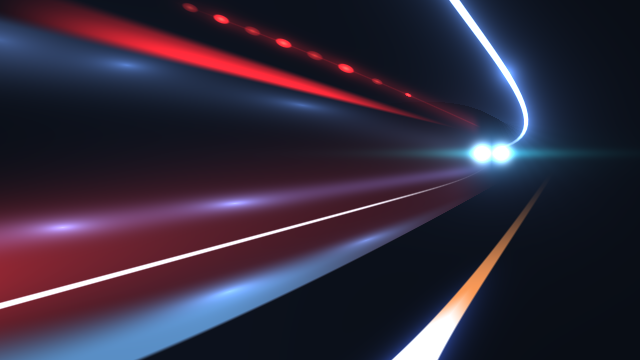
Write a Shadertoy shader that draws this background.

```glsl
// Night road light trails racing along a bend into a distant headlight flare.
// Each trail is a curve in canvas-height units (x to 1.78, y to 1), drawn as
// a tapered line, wedge or soft streak, and summed as light over a dark base.

const vec3 NIGHT      = vec3(0.035, 0.050, 0.080);
const vec3 FOG_BLUE   = vec3(0.18, 0.24, 0.36);
const vec3 ICE_BLUE   = vec3(0.40, 0.60, 1.00);
const vec3 BAND_BLUE  = vec3(0.32, 0.53, 0.72);
const vec3 VIOLET     = vec3(0.34, 0.36, 0.68);
const vec3 HOT_RED    = vec3(0.98, 0.10, 0.12);
const vec3 ROAD_RED   = vec3(0.52, 0.09, 0.10);
const vec3 AMBER      = vec3(0.95, 0.55, 0.25);
const vec3 TEAL       = vec3(0.10, 0.55, 0.55);
const vec2 FLARE      = vec2(1.366, 0.574);
const vec2 RED_APEX   = vec2(1.319, 0.630);
const int  LAMP_COUNT = 8;
const int  ARC_STEPS  = 28;

float gauss(float x) { return exp(-x * x); }

// Antialiased line of half width w at distance d
float line(float d, float w) {
    float aa = 1.0 / iResolution.y;
    return 1.0 - smoothstep(w - aa, w + aa, abs(d));
}

// Long soft highlight, sheared to follow its trail
float glint(vec2 p, vec2 centre, vec2 size, float slope) {
    vec2 q = p - centre;
    q.y -= slope * q.x;
    return exp(-length(q / size));
}

vec2 arcPoint(float t) {
    float s = 1.0 - t;
    return s * s * s * vec2(1.262, 1.0) + 3.0 * s * s * t * vec2(1.42, 0.78)
         + 3.0 * s * t * t * vec2(1.56, 0.62) + t * t * t * vec2(1.37, 0.585);
}

// Distance to the curved trail (x) and position along it (y)
vec2 arcDistance(vec2 p) {
    vec2 best = vec2(9.0, 0.0);
    vec2 a = arcPoint(-0.12);
    for (int i = 1; i <= ARC_STEPS; i++) {
        float t = mix(-0.12, 1.0, float(i) / float(ARC_STEPS));
        vec2 b = arcPoint(t), ab = b - a;
        float h = clamp(dot(p - a, ab) / dot(ab, ab), 0.0, 1.0);
        float d = length(p - a - ab * h);
        if (d < best.x) best = vec2(d, t - (1.0 - h) * 1.12 / float(ARC_STEPS));
        a = b;
    }
    return best;
}

// Upper left: blue haze, red wedge and a row of red lamps
vec3 upperTrails(vec2 p) {
    float toEnd = max(RED_APEX.x - p.x, 0.001);
    float leftSide = smoothstep(1.32, 1.20, p.x);
    float hazeY = 0.892 - 0.2 * p.x - 0.025 * p.x * p.x;
    vec3 c = FOG_BLUE * 0.75 * gauss((p.y - hazeY + 0.01) / (0.025 + 0.06 * toEnd))
           * exp(-1.1 * p.x) * leftSide;
    c += ICE_BLUE * 0.55 * glint(p, vec2(0.352, 0.819), vec2(0.07, 0.018), -0.10);
    c += ICE_BLUE * 0.50 * glint(p, vec2(0.838, 0.708), vec2(0.08, 0.014), -0.15);
    c += ICE_BLUE * 0.25 * glint(p, vec2(0.0, 0.889), vec2(0.09, 0.03), -0.15);

    float slope = (p.y - RED_APEX.y) / toEnd;
    float soft = 0.010 + 0.002 / toEnd;
    float wedge = smoothstep(0.228, 0.25 + soft, slope)
                * (1.0 - smoothstep(0.320 - soft, 0.328 + soft, slope));
    float along = smoothstep(-0.1, 0.60, p.x) * smoothstep(1.32, 0.80, p.x);
    float shade = mix(1.15, 0.50, smoothstep(0.26, 0.325, slope));
    c = mix(c, HOT_RED * shade * along, wedge * leftSide);

    float d = max(1.331 - p.x, 0.0);
    float lampY = 0.648 + d * (0.46 - 0.06 * d);
    float trail = smoothstep(0.45, 0.75, p.x) * smoothstep(1.34, 1.31, p.x);
    c += HOT_RED * trail * (0.16 * gauss((p.y - lampY) / 0.022)
                          + 0.15 * line(p.y - lampY, 0.0015));
    for (int i = 0; i < LAMP_COUNT; i++) {
        float x = 0.528 + 0.0866 * float(i), e = 1.331 - x;
        vec2 q = p - vec2(x, 0.648 + e * (0.46 - 0.06 * e));
        q.y += 0.3 * q.x;
        float size = mix(1.0, 0.4, smoothstep(0.96, 1.13, x));
        float power = mod(float(i), 2.0) > 0.5 ? 1.0 : 0.35;
        float r = length(q / (vec2(0.023, 0.012) * size));
        c += HOT_RED * power * (0.75 * smoothstep(1.1, 0.7, r) + 0.35 * exp(-r));
        c += vec3(0.5, 0.25, 0.15) * power * exp(-r * r * 5.0);
    }
    return c;
}

// Lower left: red road glow, violet streak, blue band and white line
vec3 lowerTrails(vec2 p) {
    float u = p.x - 0.394, toEnd = max(1.40 - p.x, 0.001);
    float edgeH = (p.y - 0.425 * u - 0.072 * u * u) / toEnd;
    float road = smoothstep(-0.004, 0.012, edgeH) * smoothstep(1.40, 1.25, p.x);
    float dy = p.y - 0.25 - 0.17 * p.x;
    vec3 c = ROAD_RED * exp(-0.95 * p.x) * gauss(dy / (dy > 0.0 ? 0.17 : 0.24)) * road;

    float violetDy = p.y - 0.343 - 0.14 * p.x;
    c += VIOLET * 0.36 * gauss(violetDy / (0.012 + 0.022 * toEnd)) * road;
    c += ICE_BLUE * 0.9 * glint(p, vec2(0.174, 0.368), vec2(0.065, 0.014), 0.08);
    c += ICE_BLUE * 0.9 * glint(p, vec2(0.653, 0.435), vec2(0.065, 0.011), 0.09);

    float band = road * (1.0 - smoothstep(0.06, 0.19, edgeH));
    c = mix(c, BAND_BLUE, band * smoothstep(1.38, 0.55, p.x) * 0.92);
    c += ICE_BLUE * 0.75 * road * glint(p, vec2(0.637, 0.19), vec2(0.10, 0.018), 0.30);
    c += ICE_BLUE * 0.60 * road * glint(p, vec2(1.019, 0.333), vec2(0.07, 0.012), 0.32);

    float lineY = 0.15 + 0.27 * p.x + 0.03 * exp(-max(FLARE.x - p.x, 0.0) / 0.05);
    float core = line(p.y - lineY, mix(0.0085, 0.0012, clamp(p.x / 1.3, 0.0, 1.0)));
    return mix(c, vec3(1.0, 0.96, 0.97), core * smoothstep(1.37, 1.0, p.x));
}

// Right: white arc above, amber beam below
vec3 rightTrails(vec2 p) {
    vec2 arc = arcDistance(p);
    float fade = smoothstep(1.0, 0.65, arc.y);
    vec3 c = ICE_BLUE * fade * (0.60 * exp(-arc.x / 0.022) + 0.27 * exp(-arc.x / 0.085));
    c += ICE_BLUE * 0.6 * exp(-length(p - vec2(1.412, 0.797)) / 0.025);
    c += vec3(0.9, 0.95, 1.0) * line(arc.x, mix(0.011, 0.002, clamp(arc.y, 0.0, 1.0))) * fade;

    float beamX = p.x - (1.152 + 0.80 * p.y - 0.13 * p.y * p.y);
    float halfW = 0.064 * exp(-p.y / 0.22);
    float outside = max(abs(beamX) - halfW, 0.0);
    c += vec3(0.20, 0.32, 0.75) * 0.6 * exp(-outside / 0.035) * smoothstep(0.32, 0.0, p.y);
    vec3 beam = mix(vec3(1.0), AMBER, smoothstep(0.10, 0.21, p.y + 0.8 * abs(beamX)));
    float strength = smoothstep(0.53, 0.17, p.y);
    return mix(c, beam, smoothstep(halfW + 0.004, halfW - 0.004, abs(beamX)) * strength);
}

vec3 flare(vec2 p) {
    vec2 q = p - FLARE;
    float r = length(q * vec2(0.8, 1.0));
    vec3 c = ICE_BLUE * (0.8 * exp(-r / 0.045) + 0.12 * exp(-r / 0.15));
    c += TEAL * exp(-abs(q.x) / 0.13) * (gauss(q.y / 0.014) + 0.35 * gauss(q.y / 0.06));
    float twin = length(vec2(abs(q.x) - 0.028, q.y));
    return c + vec3(0.9, 1.0, 1.0) * 1.3 * gauss(twin / 0.026);
}

void mainImage(out vec4 fragColor, in vec2 fragCoord) {
    vec2 p = fragCoord / iResolution.y;
    vec3 col = NIGHT + vec3(0.012, 0.018, 0.030) * gauss((p.x - 0.5) / 0.6);
    col += upperTrails(p) + lowerTrails(p) + rightTrails(p) + flare(p);
    fragColor = vec4(clamp(col, 0.0, 1.0), 1.0);
}
```
